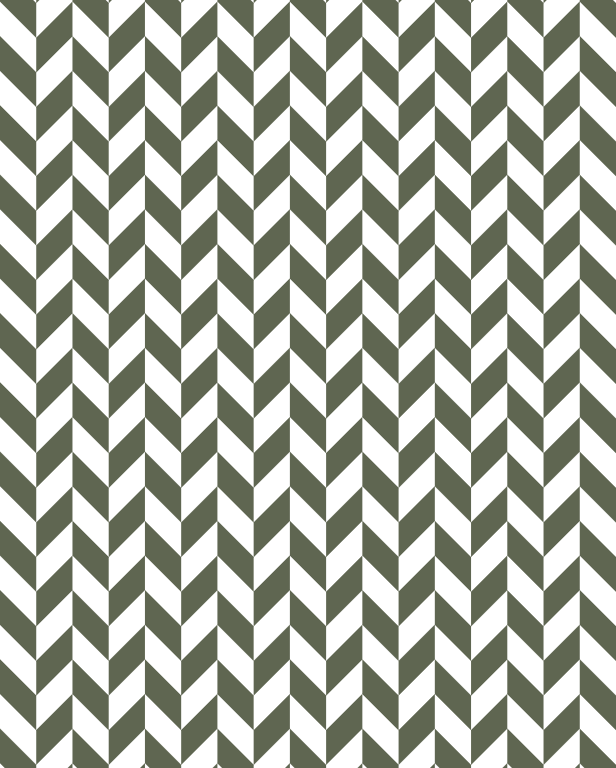
Write a Shadertoy shader that draws this pattern.

```glsl
const vec3 OLIVE = vec3(0.373, 0.400, 0.318);
const vec3 WHITE = vec3(1.0);

const float COLUMNS = 17.0;      // columns across the canvas
const float PERIOD = 1.911;      // dark plus white band, in column widths
const float DARK_SHARE = 0.503;  // part of the period that is dark
const float TOP_OFFSET = 0.042;  // first band corner below the top edge

// Linear coverage of a half plane, d < 0 being inside
float coverage(float d, float pixel) {
    return clamp(0.5 - d / pixel, 0.0, 1.0);
}

// Signed distance to 45 degree bands repeating along y
float bandDistance(float y, float center, float period, float share) {
    float offset = abs(fract(y / period - center + 0.5) - 0.5);
    return (offset - 0.5 * share) * period * inversesqrt(2.0);
}

// Dark coverage in one column; odd columns mirror and swap the colours
float columnInk(vec2 p, float column, float pixel) {
    float odd = mod(column, 2.0);
    float across = p.x - column;
    float slant = mix(across, 1.0 - across, odd);
    float center = mix(0.75, 0.25, odd);
    float d = bandDistance(p.y - TOP_OFFSET - slant, center, PERIOD, DARK_SHARE);
    return coverage(d, pixel);
}

void mainImage(out vec4 fragColor, in vec2 fragCoord) {
    // Column widths from the upper left corner, y downward
    float pixel = COLUMNS / iResolution.x;
    vec2 p = vec2(fragCoord.x, iResolution.y - fragCoord.y) * pixel;

    // Blend the two columns that meet at the nearest seam
    float seam = floor(p.x + 0.5);
    float leftInk = columnInk(p, seam - 1.0, pixel);
    float rightInk = columnInk(p, seam, pixel);
    float ink = mix(rightInk, leftInk, coverage(p.x - seam, pixel));

    fragColor = vec4(mix(WHITE, OLIVE, ink), 1.0);
}
```
